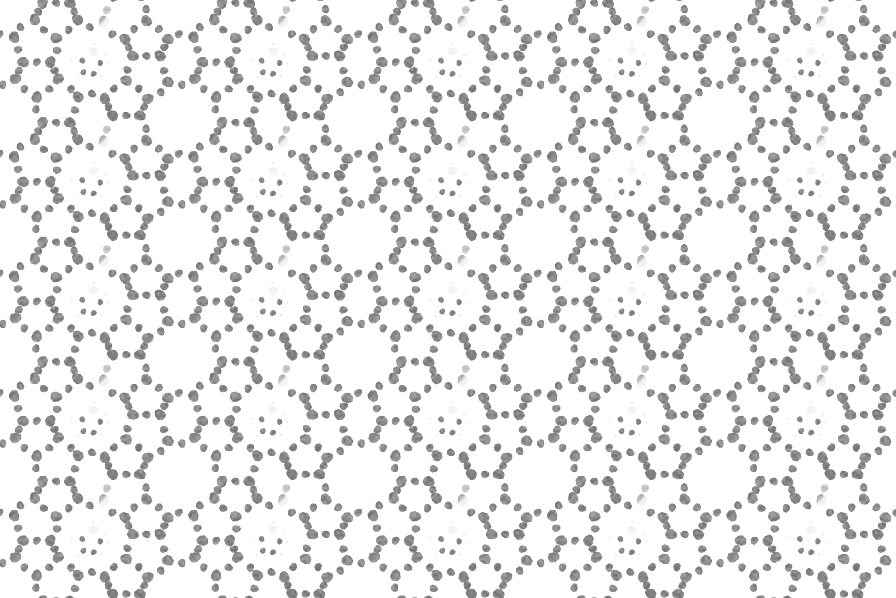
Reproduce this pattern procedurally as a Shadertoy shader.

```glsl
// Lacy network of painted grey dots on white, five repeats across and down.
// Each cell holds four five-cornered rings, joined by strings of dots;
// every dot is a wobbly disc, mottled with value noise.

const vec2 CELL = vec2(230.4, 153.6);
const float ROWS = 5.0;
const float BIG = 7.0;
const float SMALL = 5.0;
const float INK = 0.0;
const float FADED = 0.78;

float hash(vec2 p) {
    return fract(sin(dot(p, vec2(127.1, 311.7))) * 43758.5);
}

float noise(vec2 p) {
    vec2 i = floor(p), f = fract(p);
    f = f * f * (3.0 - 2.0 * f);
    return mix(mix(hash(i), hash(i + vec2(1, 0)), f.x),
               mix(hash(i + vec2(0, 1)), hash(i + vec2(1, 1)), f.x), f.y);
}

// Offset to the nearest copy of a point in the repeating cell
vec2 wrapCell(vec2 d) {
    return d - CELL * floor(d / CELL + 0.5);
}

// Lays one irregular, mottled dot over a grey value
float paintDot(float base, vec2 q, float radius, float seed, float fade, float px) {
    if (dot(q, q) > 4.0 * radius * radius + 16.0) return base;
    float a = atan(q.y, q.x);
    float wobble = 0.08 * sin(2.0 * a + seed * 5.3) + 0.05 * sin(3.0 * a + seed * 9.1)
                 + 0.03 * sin(7.0 * a + seed * 3.7);
    float d = length(q) - radius * (1.0 + wobble);
    float tone = mix(0.44, 0.64, noise(q * 0.28 + seed * 17.0));
    tone = mix(tone, 1.0, fade);
    return mix(base, min(base, tone), 1.0 - smoothstep(-0.55 * px, 0.55 * px, d));
}

// Five-cornered ring, mirrored left to right, with its apex at positive y
float paintRing(float g, vec2 q, float seed, float px) {
    vec2 m = vec2(abs(q.x), q.y);
    float s = seed + 0.37 * step(0.0, q.x);
    g = paintDot(g, m - vec2(17.5, -22.0), BIG, s + 1.0, INK, px);
    g = paintDot(g, m - vec2(27.5, -0.5), BIG, s + 2.0, INK, px);
    g = paintDot(g, m - vec2(23.0, -11.0), SMALL, s + 3.0, INK, px);
    g = paintDot(g, m - vec2(16.0, 12.5), SMALL, s + 4.0, INK, px);
    g = paintDot(g, q - vec2(0.0, 23.0), BIG, seed + 5.0, INK, px);
    return paintDot(g, q - vec2(0.0, -22.0), SMALL, seed + 6.0, INK, px);
}

void mainImage(out vec4 fragColor, in vec2 fragCoord) {
    float px = ROWS * CELL.y / iResolution.y;
    vec2 p = vec2(fragCoord.x, iResolution.y - fragCoord.y) * px - vec2(384.0, 256.0);
    float grey = 1.0;

    // Rings: centre and apex direction
    vec3 rings[4] = vec3[4](vec3(149, 77, 1), vec3(239, 24, -1),
                            vec3(34.5, 101, -1), vec3(124, 153, 1));
    for (int i = 0; i < 4; i++) {
        vec2 q = wrapCell(p - rings[i].xy);
        q.y *= rings[i].z;
        grey = paintRing(grey, q, float(i) * 7.3, px);
    }

    // Junctions between rings; the last is worn to a crescent
    vec2 junctions[4] = vec2[4](vec2(62, 3), vec2(177, 22), vec2(95, 99), vec2(210, 79));
    for (int i = 0; i < 4; i++) {
        vec2 q = wrapCell(p - junctions[i]);
        float wear = i == 3 ? mix(0.35, 0.9, smoothstep(-6.0, 2.0, q.x + q.y)) : INK;
        grey = paintDot(grey, q, BIG, float(i) + 31.0, wear, px);
    }

    // Small dots strung between rings and junctions; the first is faded
    vec2 links[16] = vec2[16](
        vec2(214, 64), vec2(192, 86), vec2(221, 95), vec2(53, 16),
        vec2(57, 142), vec2(80, 160), vec2(173, 39), vec2(168, 12),
        vec2(195, 18), vec2(76, 95), vec2(103, 86), vec2(100, 115),
        vec2(34, 63), vec2(150, 116), vec2(123, 38), vec2(10, 141));
    for (int i = 0; i < 16; i++) {
        float fade = i == 0 ? 0.5 : INK;
        grey = paintDot(grey, wrapCell(p - links[i]), SMALL, float(i) * 1.7 + 41.0, fade, px);
    }

    // Loose dots inside the open ring
    vec2 loose[4] = vec2[4](vec2(182.5, 129), vec2(205.5, 132), vec2(184, 144), vec2(197, 146));
    for (int i = 0; i < 4; i++)
        grey = paintDot(grey, wrapCell(p - loose[i]), 3.7, float(i) + 71.0, INK, px);

    // Pale splash and scattered specks around it
    grey = paintDot(grey, wrapCell(p - vec2(197, 117)), 5.5, 81.0, 0.9, px);
    for (int i = 0; i < 6; i++) {
        float k = float(i);
        float angle = k * 2.4;
        vec2 speck = vec2(195, 133) + (17.0 + 10.0 * hash(vec2(k, 4.0))) * vec2(cos(angle), sin(angle));
        grey = paintDot(grey, wrapCell(p - speck), 1.2, k + 91.0, FADED, px);
    }

    fragColor = vec4(vec3(grey), 1.0);
}
```
